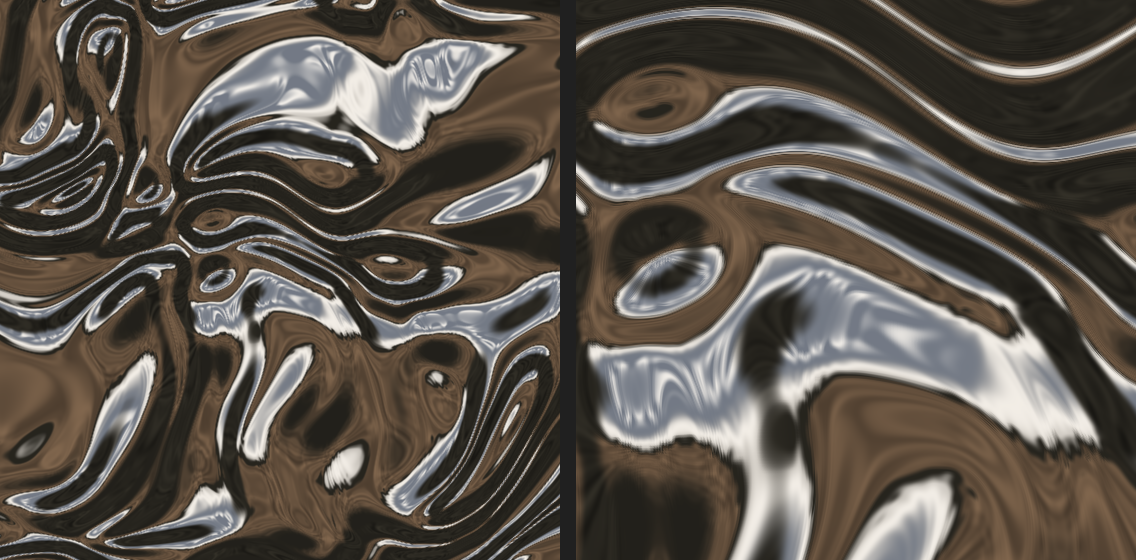
Left, the full canvas; right, a detail of the centre.
Write a three.js fragment shader that draws this texture.

```glsl
// Rippled liquid chrome reflecting a brown ground, a dark tree line and a bright cloudy sky.
varying vec2 vUv;

vec2 hash22(vec2 p) {
  vec3 q = fract(p.xyx * vec3(0.1031, 0.1030, 0.0973));
  q += dot(q, q.yzx + 33.33);
  return fract((q.xx + q.yz) * q.zy);
}

float cornerSlope(vec2 cell, vec2 offset) {
  return dot(hash22(cell) * 2.0 - 1.0, offset);
}

// Gradient noise, roughly -0.6 to 0.6
float noise(vec2 p) {
  p += 40.0;
  vec2 i = floor(p), f = fract(p);
  vec2 u = f * f * f * (f * (f * 6.0 - 15.0) + 10.0);
  vec2 e = vec2(1.0, 0.0);
  float low = mix(cornerSlope(i, f), cornerSlope(i + e.xy, f - e.xy), u.x);
  float high = mix(cornerSlope(i + e.yx, f - e.yx), cornerSlope(i + e.xx, f - e.xx), u.x);
  return mix(low, high, u.y);
}

// Warped swells whose contours are folded into concentric ridges
float height(vec2 p) {
  vec2 warp = vec2(noise(p * 2.6 + 3.7), noise(p * 2.6 + 17.3));
  vec2 q = p + 0.38 * warp;
  q.y -= 0.25 * q.x;
  float swell = noise(q * vec2(3.6, 4.7)) + 0.07 * noise(q * 11.0 + 8.0);
  float folding = 1.15 + 1.6 * noise(p * 3.1 + 29.0);
  return 0.21 * (swell + folding / 23.0 * sin(23.0 * swell));
}

// Colour seen along a reflected direction
vec3 environment(vec3 r) {
  vec3 shade = vec3(0.135, 0.127, 0.105);
  float ragged = noise(r.xy * vec2(9.0, 5.0));
  float streak = noise(vec2(r.x * 3.0 + ragged, r.y * 17.0));
  float elevation = dot(r.xy, vec2(-0.34, 0.94)) + 0.12 * ragged;

  // Ground, fading into shade towards the bottom
  vec3 brown = vec3(0.39, 0.31, 0.235) * (1.0 + 0.6 * streak);
  vec3 color = mix(shade, brown, smoothstep(-0.6, -0.1, elevation));

  // Tree line below the sky
  color = mix(color, shade * 1.1, smoothstep(0.12, 0.17, elevation + 0.1 * streak));

  // Sky, with a bright horizon and a second bright cloud
  vec3 sky = mix(vec3(0.68, 0.66, 0.63), vec3(0.45, 0.475, 0.52), smoothstep(0.3, 0.6, elevation));
  float horizon = exp(-pow((elevation - 0.36) / 0.09, 2.0));
  float cloud = exp(-pow((elevation - 0.8) / 0.1, 2.0)) * smoothstep(-0.1, 0.25, ragged + 0.1);
  sky = mix(sky, vec3(1.0, 0.98, 0.95), clamp(0.85 * horizon + 0.9 * cloud, 0.0, 1.0));
  color = mix(color, sky, smoothstep(0.21, 0.28, elevation + 0.06 * streak));

  // Steep flanks look back into the dark
  vec3 behind = shade * (1.1 + 0.9 * streak);
  return mix(behind, color, smoothstep(-0.2, 0.2, r.z + 0.15 * ragged));
}

vec3 chrome(vec2 p) {
  vec2 e = vec2(0.0015, 0.0);
  float h = height(p);
  vec2 slope = vec2(height(p + e.xy) - h, height(p + e.yx) - h) / e.x;
  vec3 normal = normalize(vec3(-slope, 1.0));
  return environment(reflect(vec3(0.0, 0.0, -1.0), normal));
}

void main() {
  // Average four nearby samples for smooth edges
  vec3 color = vec3(0.0);
  for (int y = 0; y < 2; y++) {
    for (int x = 0; x < 2; x++) {
      color += chrome(vUv + (vec2(float(x), float(y)) - 0.5) * 0.0015);
    }
  }
  gl_FragColor = vec4(color / 4.0, 1.0);
}
```
